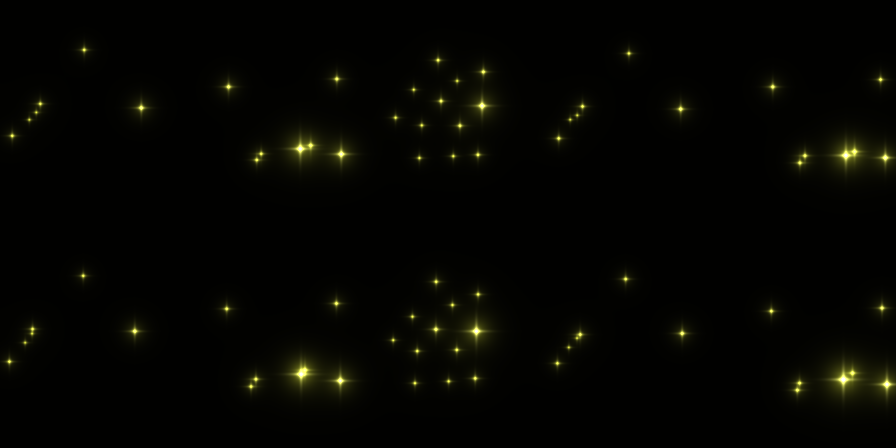
Write a Shadertoy shader that draws this background.

```glsl
// Glowing yellow four-point stars on black. One loose constellation is laid out
// by curves and a sunflower spiral, then repeated on a wide, short grid; each
// repeat drifts and twinkles a little by hash. Lengths are in canvas heights, y down.

const vec2  PERIOD      = vec2(1.216, 0.5);   // size of one repeat
const float ROW_SHIFT   = -0.0105;            // sideways step per row
const float TILE_DRIFT  = 0.006;              // wander of a whole repeat
const float STAR_DRIFT  = 0.005;              // wander of a single star
const vec3  BACKGROUND  = vec3(0.003, 0.003, 0.000);
const vec3  GLOW_COLOR  = vec3(0.80, 0.83, 0.19);
const vec3  CORE_COLOR  = vec3(1.00, 1.00, 0.60);

const int   TRAIL_END   = 4;                  // last index + 1 of each group
const int   ARC_END     = 8;
const int   PAIR_END    = 10;
const int   BRIGHT_END  = 12;
const int   MATE_END    = 13;
const int   STAR_COUNT  = 25;

const vec2  TRAIL_START  = vec2(0.029, 0.310);
const vec2  TRAIL_SPAN   = vec2(0.055, -0.070);
const vec2  ARC_START    = vec2(0.188, 0.198);
const float ARC_WIDTH    = 0.565;
const float ARC_SWING    = 0.083;
const vec2  PAIR_START   = vec2(0.568, 0.363);
const vec2  PAIR_STEP    = vec2(0.010, -0.013);
const vec2  BRIGHT_START = vec2(0.674, 0.341);
const vec2  BRIGHT_STEP  = vec2(0.091, 0.008);
const vec2  MATE_OFFSET  = vec2(0.016, -0.009);
const vec2  FIELD_CENTER = vec2(0.990, 0.262);
const vec2  FIELD_RADII  = vec2(0.117, 0.151);
const float FIELD_PHASE  = 4.26;
const float GOLDEN_ANGLE = 2.39996;
const int   FIELD_LEADER = 6;                 // brightest star of the spiral

vec3 hash3(vec3 p) {
    p = fract(p * vec3(0.1031, 0.1030, 0.0973) + 0.37);
    p += dot(p, p.yxz + 33.33);
    return fract((p.xxy + p.yxx) * p.zyx);
}

// Position (xy) and strength (z) of star i inside one repeat.
vec3 placeStar(int i) {
    if (i < TRAIL_END) {
        float t = float(i) / 3.0;
        return vec3(TRAIL_START + TRAIL_SPAN * vec2(pow(t, 0.45), sqrt(t)), 0.36 - 0.2 * sin(3.14 * t));
    }
    if (i < ARC_END) {
        float k = float(i - TRAIL_END);
        float sway = cos(2.4 * k) * exp(-0.35 * k);
        return vec3(ARC_START + vec2(ARC_WIDTH * pow(k / 3.0, 1.4), -ARC_SWING * sway), 0.43 - 0.1 * sway);
    }
    if (i < PAIR_END) return vec3(PAIR_START + PAIR_STEP * float(i - ARC_END), 0.36);
    if (i < BRIGHT_END) {
        float k = float(i - PAIR_END);
        return vec3(BRIGHT_START + BRIGHT_STEP * k, 1.0 - 0.25 * k);
    }
    if (i < MATE_END) return vec3(BRIGHT_START + MATE_OFFSET, 0.5);

    int n = i - MATE_END;
    float angle = FIELD_PHASE + GOLDEN_ANGLE * float(n);
    float radius = sqrt((float(n) + 0.5) / float(STAR_COUNT - MATE_END));
    float strength = n == FIELD_LEADER ? 0.75 : 0.26 + 0.18 * hash3(vec3(float(n), 5.0, 2.0)).x;
    return vec3(FIELD_CENTER + FIELD_RADII * radius * vec2(cos(angle), sin(angle)), strength);
}

// Compact halo, round core and a thick tapering cross.
vec3 drawStar(vec2 d, float strength) {
    float pixel = 1.0 / iResolution.y;
    float r = length(d);
    vec2 a = abs(d);
    float coreWidth = max(0.0035 + 0.0045 * strength, 0.7 * pixel);
    float rayWidth = max(0.0022 + 0.0014 * strength, 0.6 * pixel);
    float rayLength = 0.003 + 0.013 * strength;

    float halo = 0.72 * strength * exp(-r / (0.004 + 0.018 * strength))
               + 0.016 * strength * exp(-r / 0.05);
    float core = sqrt(strength) * exp(-r * r / (coreWidth * coreWidth));
    vec2 rays = exp(-a / rayLength - a.yx * a.yx / (rayWidth * rayWidth));
    float cross4 = sqrt(strength) * (rays.x + rays.y);
    vec3 hotColor = mix(GLOW_COLOR, CORE_COLOR, strength);
    return GLOW_COLOR * halo + hotColor * (0.8 * cross4 + 0.65 * core);
}

void mainImage(out vec4 fragColor, in vec2 fragCoord) {
    vec2 p = vec2(fragCoord.x, iResolution.y - fragCoord.y) / iResolution.y;
    vec3 color = BACKGROUND;

    // The four nearest repeats cover every visible halo.
    vec2 firstTile = floor(p / PERIOD - 0.5);
    for (int t = 0; t < 4; t++) {
        vec2 tile = firstTile + vec2(t % 2, t / 2);
        vec2 origin = tile * PERIOD + vec2(ROW_SHIFT * tile.y, 0.0);
        origin += TILE_DRIFT * (2.0 * hash3(vec3(tile, 91.0)).xy - 1.0);

        for (int i = 0; i < STAR_COUNT; i++) {
            vec3 star = placeStar(i);
            vec3 rnd = hash3(vec3(tile, float(i)));
            vec2 center = origin + star.xy + STAR_DRIFT * (2.0 * rnd.xy - 1.0);
            float twinkle = mix(0.85, 1.12, rnd.z);
            color += drawStar(p - center, min(star.z * twinkle, 1.0));
        }
    }
    fragColor = vec4(min(color, 1.0), 1.0);
}
```
